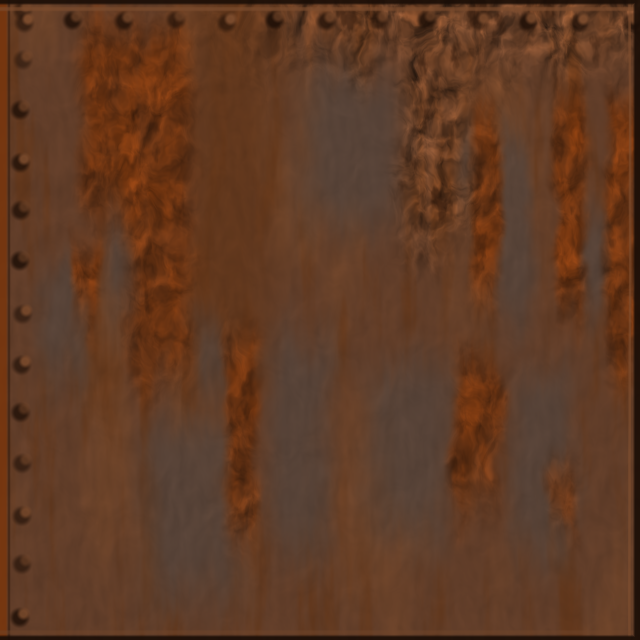
Write a Shadertoy shader that draws this texture.

```glsl
const vec3 BROWN  = vec3(0.38, 0.24, 0.16);
const vec3 TAN    = vec3(0.44, 0.27, 0.16);
const vec3 STEEL  = vec3(0.33, 0.265, 0.23);
const vec3 OCHRE  = vec3(0.38, 0.20, 0.08);
const vec3 ORANGE = vec3(0.50, 0.22, 0.05);
const vec3 UMBER  = vec3(0.18, 0.09, 0.04);

// Streaks: centre x, half width, bottom, top
const vec4 RUST[9] = vec4[9](
    vec4(0.18, 0.05, 0.62, 1.0), vec4(0.25, 0.05, 0.37, 0.97), vec4(0.135, 0.022, 0.46, 0.65),
    vec4(0.76, 0.023, 0.50, 0.85), vec4(0.745, 0.035, 0.18, 0.46), vec4(0.89, 0.025, 0.48, 0.86),
    vec4(0.97, 0.025, 0.38, 0.86), vec4(0.88, 0.022, 0.15, 0.28), vec4(0.38, 0.025, 0.12, 0.50));
const vec4 BARE[11] = vec4[11](
    vec4(0.55, 0.075, 0.60, 0.92), vec4(0.20, 0.032, 0.45, 0.69), vec4(0.33, 0.032, 0.34, 0.51),
    vec4(0.735, 0.02, 0.64, 0.82), vec4(0.80, 0.028, 0.44, 0.82), vec4(0.93, 0.024, 0.46, 0.72),
    vec4(0.10, 0.035, 0.35, 0.60), vec4(0.30, 0.07, 0.02, 0.36), vec4(0.47, 0.045, 0.10, 0.50),
    vec4(0.64, 0.06, 0.12, 0.46), vec4(0.85, 0.045, 0.08, 0.45));

vec2 hash2(vec2 p) {
    p = vec2(dot(p, vec2(127.1, 311.7)), dot(p, vec2(269.5, 183.3)));
    return fract(sin(p) * 43758.5) * 2.0 - 1.0;
}

float gradientNoise(vec2 p) {
    vec2 i = floor(p), f = fract(p), u = f * f * (3.0 - 2.0 * f), e = vec2(1.0, 0.0);
    float low = mix(dot(hash2(i), f), dot(hash2(i + e), f - e), u.x);
    float high = mix(dot(hash2(i + e.yx), f - e.yx), dot(hash2(i + 1.0), f - 1.0), u.x);
    return mix(low, high, u.y);
}

float fbm(vec2 p) {
    float sum = 0.0, amp = 0.6;
    for (int i = 0; i < 4; i++) {
        sum += amp * gradientNoise(p);
        p = p * 2.03 + 17.3;
        amp *= 0.5;
    }
    return sum;
}

// Vertical run with a wandering outline and tapered ends
float streak(vec2 p, vec4 s, float softness) {
    p.x += 0.035 * fbm(p * vec2(14.0, 9.0) + s.x * 31.0);
    p.y += 0.10 * fbm(vec2(p.x * 28.0, p.y * 4.0) + s.z * 19.0);
    float across = abs(p.x - s.x) / s.y;
    float ends = smoothstep(s.z - 0.03, s.z + 0.12, p.y) * (1.0 - smoothstep(s.w - 0.08, s.w + 0.03, p.y));
    return ends * (1.0 - smoothstep(1.0 - softness, 1.0 + softness, across));
}

// Directional relief of crumpled, flaking rust
float relief(vec2 p, float scale) {
    vec2 q = p * vec2(scale, scale * 0.7);
    q += 1.6 * vec2(fbm(q * 0.5), fbm(q * 0.5 + 9.0));
    return fbm(q) - fbm(q + vec2(0.22, -0.25));
}

float disc(vec2 p, float radius, float blur) {
    return 1.0 - smoothstep(radius - blur, radius + blur, length(p));
}

vec3 rivet(vec3 color, vec2 p, float id) {
    vec2 wear = hash2(vec2(id, 4.7));
    p += 0.003 * wear;
    color = mix(color, UMBER * 0.7, (0.72 + 0.2 * wear.x) * disc(p + vec2(0.003, 0.003), 0.013, 0.005));
    return mix(color, TAN * 1.12, (0.7 + 0.25 * wear.y) * disc(p - vec2(0.003, 0.003), 0.008, 0.004));
}

float line(float x, float center, float halfWidth) {
    return 1.0 - smoothstep(halfWidth * 0.4, halfWidth * 1.6, abs(x - center));
}

void mainImage(out vec4 fragColor, in vec2 fragCoord) {
    vec2 uv = fragCoord / iResolution.xy;

    // Soft vertical staining of the plate
    float broad = fbm(uv * vec2(9.0, 2.0) + 3.0);
    float fine = fbm(uv * vec2(24.0, 3.5) + 40.0);
    vec3 color = mix(BROWN, TAN, smoothstep(0.0, 0.35, broad) * 0.8);
    color = mix(color, OCHRE, smoothstep(-0.02, 0.3, fine) * 0.65);
    color = mix(color, OCHRE, 0.6 * streak(uv, vec4(0.36, 0.06, 0.35, 1.05), 0.8));
    color = mix(color, TAN, 0.6 * streak(uv, vec4(0.49, 0.03, 0.56, 0.92), 0.8));
    color = mix(color, TAN, 0.5 * streak(uv, vec4(0.56, 0.04, 0.02, 0.42), 0.7));

    // Bare steel patches, then rust runs
    float bare = 0.0, rust = 0.0;
    for (int i = 0; i < 11; i++) bare = max(bare, streak(uv, BARE[i], 0.6));
    for (int i = 0; i < 9; i++) rust = max(rust, streak(uv, RUST[i], 0.45));
    color = mix(color, STEEL, bare * 0.8);
    float heat = smoothstep(-0.25, 0.3, fbm(uv * vec2(22.0, 12.0) + 70.0));
    color = mix(color, mix(OCHRE * vec3(0.95, 0.85, 0.7), ORANGE, heat), rust * 0.85);

    // Flaking along the top and inside the rust
    float crust = smoothstep(0.84, 0.98, uv.y + 0.12 * broad) * smoothstep(0.25, 0.6, uv.x);
    crust = max(crust, streak(uv, vec4(0.68, 0.05, 0.58, 1.1), 0.5));
    color = mix(color, mix(OCHRE, TAN, heat), crust * 0.45);
    float flake = relief(uv, 30.0);
    color *= 1.0 + flake * (0.12 + 1.5 * crust + 0.75 * rust);
    float crack = smoothstep(0.08, 0.3, fbm(uv * vec2(34.0, 18.0) + 8.0));
    color = mix(color, UMBER, crack * (0.55 * crust + 0.4 * rust));
    color *= 1.0 + 0.07 * gradientNoise(uv * vec2(90.0, 25.0));

    // Rivets down the left side and along the top
    float spacing = 0.079;
    vec2 cell = floor(uv / spacing);
    vec2 local = (fract(uv / spacing) - 0.5) * spacing;
    color = rivet(color, vec2(uv.x - 0.036, local.y), cell.y);
    color = rivet(color, vec2(local.x, uv.y - 0.970), cell.x + 30.0);

    // Plate edges: warm left strip, lit rims, dark gaps
    color = mix(color, ORANGE * 0.95, 0.85 * (1.0 - smoothstep(0.008, 0.014, uv.x)));
    color = mix(color, UMBER, 0.5 * line(uv.x, 0.014, 0.002));
    color = mix(color, TAN * 1.1, 0.7 * line(uv.y, 0.986, 0.003));
    color = mix(color, TAN * 1.15, 0.6 * line(uv.x + 0.004 * broad, 0.984, 0.002));
    color = mix(color, TAN, 0.45 * line(uv.y, 0.012, 0.003));
    float gap = max(smoothstep(0.988, 0.993, uv.x), smoothstep(0.991, 0.996, uv.y));
    gap = max(gap, 1.0 - smoothstep(0.004, 0.009, uv.y));
    color = mix(color, UMBER * 0.55, gap * 0.9);

    fragColor = vec4(color, 1.0);
}
```
